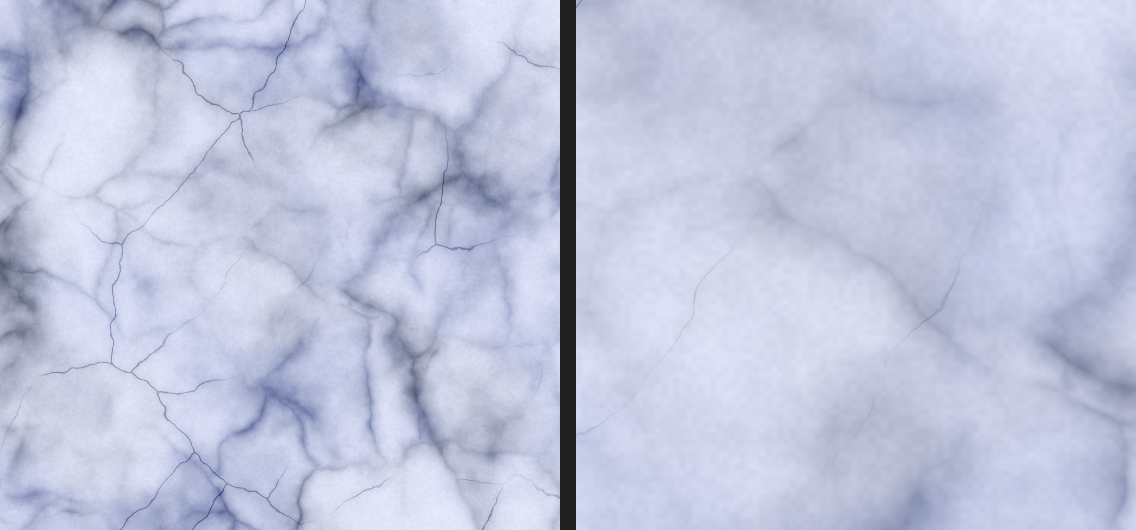
Left, the full canvas; right, a detail of the centre.
This texture is drawn by a WebGL 2 fragment shader. Its source:

```glsl
#version 300 es
precision highp float;
// Pale blue-white marble with smoky veins, dark smudges and hairline cracks.

uniform vec2 u_resolution;
out vec4 fragColor;

const vec3 BASE_COLOR = vec3(0.885, 0.902, 0.978);
const vec3 GREY_ABSORB = vec3(1.0, 0.98, 0.96);    // light removed by grey veins
const vec3 BLUE_ABSORB = vec3(1.08, 1.02, 0.80);   // light removed by blue veins
const float CLOUD_DEPTH = 0.125;
const float BROAD_SCALE = 3.4;
const float BROAD_DEPTH = 0.16;
const float FINE_SCALE = 6.0;
const float FINE_DEPTH = 0.13;
const float SMUDGE_DEPTH = 0.32;
const float CRACK_SCALE = 3.6;
const float CRACK_WIDTH = 0.0004;
const float CRACK_DEPTH = 0.24;
const float MOTTLE_DEPTH = 0.035;
const float GRAIN_DEPTH = 0.032;
const float GRAIN_SCALE = 260.0;

vec2 hash2(vec2 p) {
    vec3 h = fract(p.xyx * vec3(0.1031, 0.1030, 0.0973));
    h += dot(h, h.yzx + 33.33);
    return fract((h.xx + h.yz) * h.zy);
}

float noise(vec2 p) {
    vec2 i = floor(p), f = fract(p);
    f = f * f * (3.0 - 2.0 * f);
    float low = mix(hash2(i).x, hash2(i + vec2(1, 0)).x, f.x);
    float high = mix(hash2(i + vec2(0, 1)).x, hash2(i + vec2(1, 1)).x, f.x);
    return mix(low, high, f.y);
}

float fbm(vec2 p) {
    float sum = 0.0, amp = 0.5;
    for (int i = 0; i < 5; i++) {
        sum += amp * noise(p);
        p = mat2(1.6, 1.2, -1.2, 1.6) * p + 17.3;
        amp *= 0.5;
    }
    return sum;
}

vec2 fbm2(vec2 p) {
    return vec2(fbm(p), fbm(p + vec2(41.7, 23.1))) - 0.485;
}

// Cellular noise: x = distance to the nearest cell wall, y = random value of the cell
vec2 cellWalls(vec2 p) {
    vec2 cell = floor(p), f = fract(p);
    vec2 nearest = vec2(0), toNearest = vec2(0);
    float best = 8.0, wall = 8.0;
    for (int j = -1; j <= 1; j++)
    for (int i = -1; i <= 1; i++) {
        vec2 g = vec2(i, j);
        vec2 r = g + hash2(cell + g) - f;
        float d = dot(r, r);
        if (d < best) { best = d; nearest = g; toNearest = r; }
    }
    for (int j = -2; j <= 2; j++)
    for (int i = -2; i <= 2; i++) {
        vec2 g = nearest + vec2(i, j);
        vec2 r = g + hash2(cell + g) - f;
        vec2 across = r - toNearest;
        if (dot(across, across) > 1e-5)
            wall = min(wall, dot(0.5 * (toNearest + r), normalize(across)));
    }
    return vec2(wall, hash2(cell + nearest + 7.0).y);
}

// Smoky band along the walls; each cell bleeds by its own amount
float softVein(vec2 p, float spread) {
    vec2 w = cellWalls(p);
    return exp(-w.x / (spread * mix(0.5, 1.5, w.y)));
}

void main() {
    vec2 p = gl_FragCoord.xy / u_resolution.y;
    float pixel = 1.0 / u_resolution.y;

    // Warped domains: slow drift for veins, jagged for cracks
    vec2 drift = p + 0.22 * fbm2(p * 3.6 + 5.0) + 0.012 * fbm2(p * 40.0 + 8.0);
    vec2 jagged = p + 0.13 * fbm2(p * 4.0 + 31.0) + 0.016 * fbm2(p * 34.0);

    // Clouds and fine mottling
    float cloud = smoothstep(0.38, 0.72, fbm(drift * 4.2 + 12.0));
    float mottle = fbm(p * 30.0 + 3.0);
    float wisps = 0.6 + 0.82 * mottle;
    float dark = CLOUD_DEPTH * cloud * wisps;

    // Smoky veins, fading in and out
    float broad = softVein(drift * BROAD_SCALE + 2.0, 0.10);
    float fine = softVein(drift * FINE_SCALE + 60.0, 0.085);
    float broadFade = smoothstep(0.34, 0.62, fbm(p * 3.4 + 77.0));
    float fineFade = smoothstep(0.36, 0.64, fbm(p * 4.0 + 19.0));
    dark += (BROAD_DEPTH * broad * broadFade + FINE_DEPTH * fine * fineFade) * wisps;

    // Ink-like smudges gathered on the veins
    float smudge = smoothstep(0.47, 0.74, fbm(p * 4.0 + 48.0));
    dark += SMUDGE_DEPTH * smudge * max(broad, 0.75 * fine) * wisps;

    // Hairline cracks with a faint halo
    float gap = cellWalls(jagged * CRACK_SCALE + 90.0).x / CRACK_SCALE;
    float crackFade = smoothstep(0.38, 0.68, fbm(p * 5.0 + 64.0));
    float hairline = 1.0 - smoothstep(0.0, CRACK_WIDTH + pixel, gap);
    dark += crackFade * (CRACK_DEPTH * hairline + 0.07 * exp(-gap / 0.012));

    // Tint, grain and final tone
    float blueness = smoothstep(0.34, 0.64, fbm(p * 4.4 + 140.0));
    vec3 absorb = mix(GREY_ABSORB, BLUE_ABSORB, blueness);
    float grain = MOTTLE_DEPTH * (mottle - 0.485) + GRAIN_DEPTH * (noise(p * GRAIN_SCALE) - 0.5);
    vec3 color = BASE_COLOR - min(dark, 0.7) * absorb - grain;
    color -= vec3(0.012, 0.010, 0.0) * blueness;
    fragColor = vec4(clamp(color, 0.0, 1.0), 1.0);
}
```
